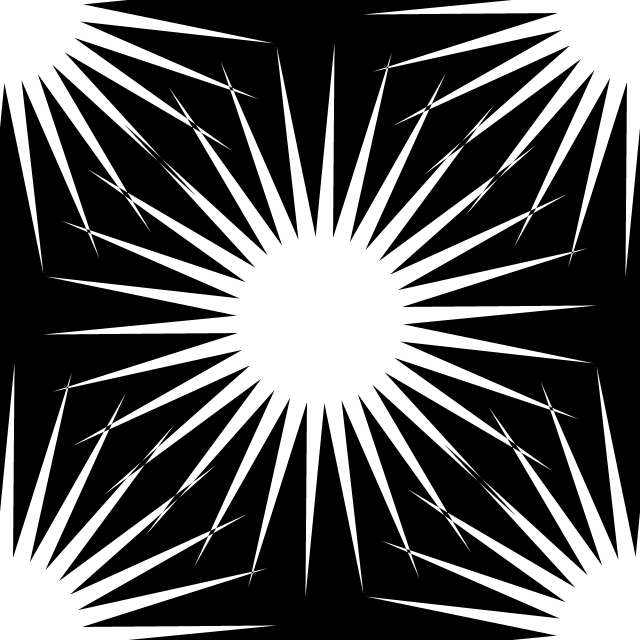
This background is drawn by a WebGL 1 fragment shader. Its source:

```glsl
precision highp float;
// Draws white thirty-pointed starbursts on black, one centred and one per corner, inverting where they cross.

uniform vec2 u_resolution;

const float TAU = 6.283185;
const float POINTS = 30.0;
const float TILT = TAU / 120.0;       // clockwise turn of the first spike from straight up
const float TIP_RADIUS = 0.4333;
const float VALLEY_RADIUS = 0.13;
const vec3 BACKGROUND = vec3(0.0);
const vec3 STAR_COLOR = vec3(1.0);
const int SAMPLES = 6;                // antialiasing samples per pixel side

// 1 inside a star centred on the origin, 0 outside
float star(vec2 p) {
  float sector = TAU / POINTS;
  float halfSector = 0.5 * sector;

  // Fold every spike onto one half spike along the x axis
  float angle = atan(p.x, p.y) - TILT;
  angle = abs(mod(angle + halfSector, sector) - halfSector);
  vec2 folded = length(p) * vec2(cos(angle), sin(angle));

  // Test against the straight edge from tip to valley
  vec2 tip = vec2(TIP_RADIUS, 0.0);
  vec2 edge = VALLEY_RADIUS * vec2(cos(halfSector), sin(halfSector)) - tip;
  vec2 offset = folded - tip;
  return step(0.0, edge.x * offset.y - edge.y * offset.x);
}

// Even-odd overlap of the centre star and the nearest corner star
float pattern(vec2 uv) {
  float centre = star(fract(uv) - 0.5);
  float corner = star(uv - floor(uv + 0.5));
  return abs(centre - corner);
}

void main() {
  float size = min(u_resolution.x, u_resolution.y);
  vec2 origin = 0.5 * (u_resolution - size);
  vec2 pixel = gl_FragCoord.xy - origin - 0.5;

  // Average a grid of samples so the thin tips fade smoothly
  float coverage = 0.0;
  for (int y = 0; y < SAMPLES; y++) {
    for (int x = 0; x < SAMPLES; x++) {
      vec2 jitter = (vec2(float(x), float(y)) + 0.5) / float(SAMPLES);
      coverage += pattern((pixel + jitter) / size);
    }
  }
  coverage /= float(SAMPLES * SAMPLES);

  gl_FragColor = vec4(mix(BACKGROUND, STAR_COLOR, coverage), 1.0);
}
```
